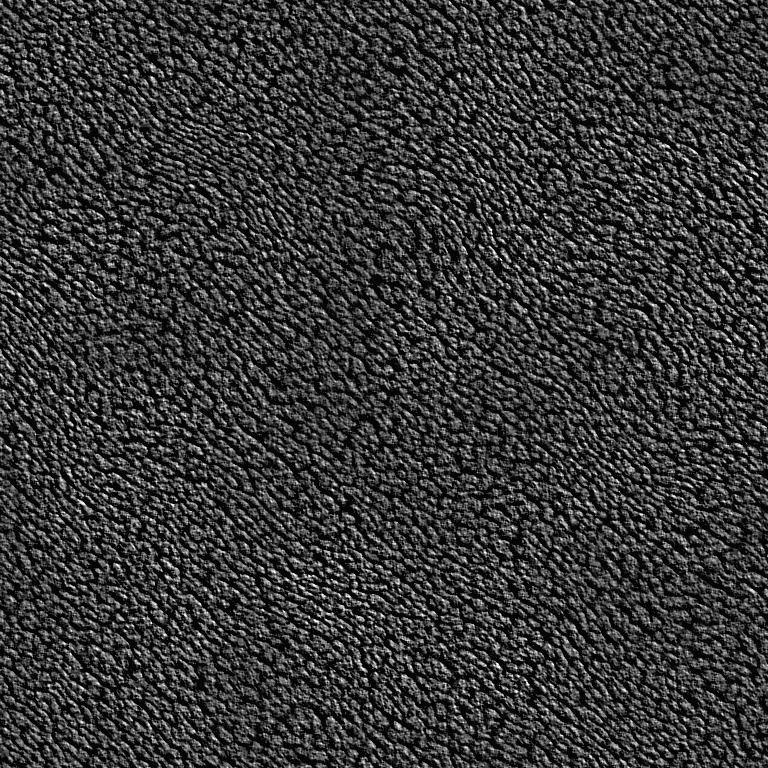
Reproduce this texture map procedurally as a WebGL 1 fragment shader.

```glsl
precision highp float;
uniform vec2 u_resolution;

const vec2 GRAIN_AXIS = vec2(0.79, -0.613);   // long direction of the pebbles
const vec2 GRAIN_DENSITY = vec2(66.0, 96.0);  // pebbles per canvas, along and across
const float GRAIN_JITTER = 0.72;
const float GRAIN_CRISPNESS = 14.0;           // higher gives sharper valleys
const float SWAY_FREQ = 7.0;
const float SWAY_AMOUNT = 0.04;
const float WOBBLE_FREQ = 55.0;
const float WOBBLE_AMOUNT = 0.004;
const float GRIT_FREQ = 260.0;
const float GRIT_DEPTH = 0.3;
const vec2 LIGHT_DIR = vec2(0.68, 0.733);
const float RELIEF_STEP = 0.001;
const float RELIEF_GAIN = 2.15;
const float MEAN_HEIGHT = 0.1;
const float VALLEY_SHADE = 0.85;              // darkens the gaps between pebbles
const float PATCH_FREQ = 9.0;
const float MID_GREY = 0.185;
const float DARKEST = 0.02;

float hash(vec2 p) {
  return fract(sin(dot(p, vec2(127.1, 311.7))) * 43758.5453);
}

vec2 hash2(vec2 p) {
  return vec2(hash(p), hash(p + vec2(37.3, 91.7)));
}

float noise(vec2 p) {
  vec2 i = floor(p);
  vec2 f = fract(p);
  f = f * f * (3.0 - 2.0 * f);
  float low = mix(hash(i), hash(i + vec2(1.0, 0.0)), f.x);
  float high = mix(hash(i + vec2(0.0, 1.0)), hash(i + vec2(1.0, 1.0)), f.x);
  return mix(low, high, f.y);
}

vec2 noise2(vec2 p) {
  return vec2(noise(p), noise(p + vec2(53.2, 17.9))) - 0.5;
}

// Rounded domes that blend softly where they meet
float pebbles(vec2 p) {
  vec2 cell = floor(p);
  vec2 f = fract(p);
  float sum = 0.0;
  for (int y = -1; y <= 1; y++) {
    for (int x = -1; x <= 1; x++) {
      vec2 offset = vec2(float(x), float(y));
      vec2 centre = 0.5 + GRAIN_JITTER * (hash2(cell + offset) - 0.5);
      vec2 away = offset + centre - f;
      sum += exp(-GRAIN_CRISPNESS * dot(away, away));
    }
  }
  return log(sum) / GRAIN_CRISPNESS;
}

// Two octaves of fine noise, turned against each other to hide their lattices
float grit(vec2 p) {
  vec2 coarse = mat2(0.86, 0.51, -0.51, 0.86) * p * GRIT_FREQ;
  vec2 fine = mat2(0.8, -0.6, 0.6, 0.8) * p * GRIT_FREQ * 1.85;
  return noise(coarse) + 0.7 * noise(fine + 11.3);
}

float leatherHeight(vec2 p) {
  // Bend the rows broadly, then roughen each outline
  vec2 q = p + SWAY_AMOUNT * noise2(p * SWAY_FREQ);
  q += WOBBLE_AMOUNT * noise2(p * WOBBLE_FREQ);
  vec2 across = vec2(-GRAIN_AXIS.y, GRAIN_AXIS.x);
  vec2 grain = vec2(dot(q, GRAIN_AXIS), dot(q, across)) * GRAIN_DENSITY;
  return pebbles(grain) + GRIT_DEPTH * grit(p);
}

void main() {
  vec2 p = gl_FragCoord.xy / u_resolution;

  // Raking light from the upper right
  vec2 reach = LIGHT_DIR * RELIEF_STEP;
  float behind = leatherHeight(p - reach);
  float ahead = leatherHeight(p + reach);
  float relief = RELIEF_GAIN * (behind - ahead);
  relief += VALLEY_SHADE * (0.5 * (behind + ahead) - MEAN_HEIGHT);

  // Patches of stronger and weaker relief
  float strength = mix(0.8, 1.2, noise(p * PATCH_FREQ));
  float shade = MID_GREY + strength * relief;
  gl_FragColor = vec4(vec3(clamp(shade, DARKEST, 1.0)), 1.0);
}
```
